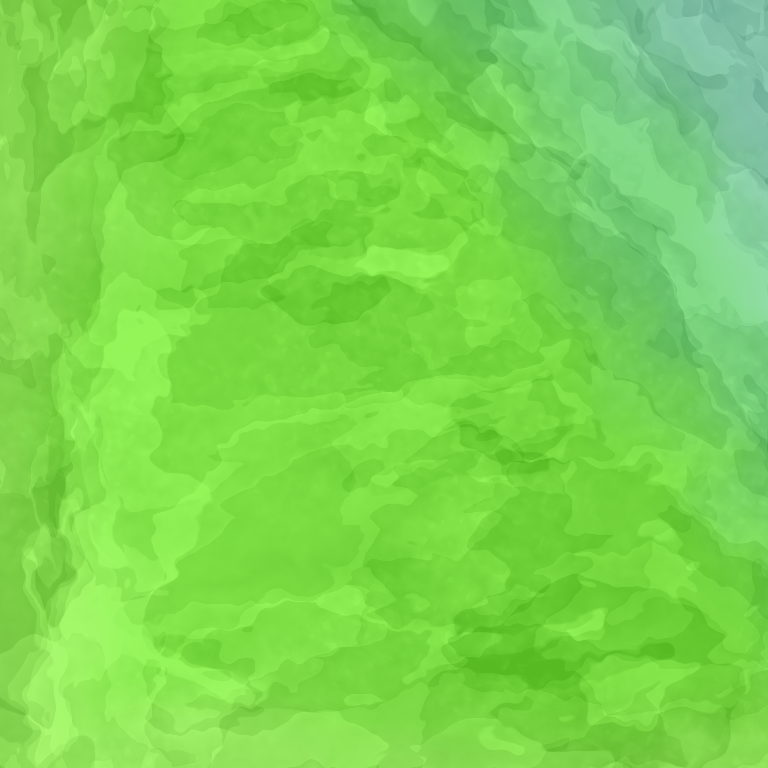
A WebGL 1 fragment shader for this background:

```glsl
precision highp float;
uniform vec2 u_resolution;

const vec3 GREEN = vec3(0.465, 0.850, 0.245);
const vec3 LIME = vec3(0.555, 0.865, 0.340);
const vec3 SEA_GREEN = vec3(0.400, 0.750, 0.425);
const vec3 TEAL = vec3(0.500, 0.755, 0.655);
const vec3 TONE_RANGE = vec3(0.105, 0.105, 0.095);

const float LEVEL_ANGLE = 0.15;
const float SLANT_ANGLE = -0.85;
const float UPRIGHT_ANGLE = -1.55;
const float STRETCH = 2.1;          // length of a patch against its width
const float WASH_EDGE = 0.007;
const float WASH_STRENGTH = 0.62;
const float STROKE_STRENGTH = 0.55;
const float GRAIN_STRENGTH = 0.38;
const int WASHES = 6;
const int STROKES = 12;

float hash(vec2 p) {
  vec3 q = fract(p.xyx * 0.1031);
  q += dot(q, q.yzx + 33.33);
  return fract((q.x + q.y) * q.z);
}

float noise(vec2 p) {
  vec2 cell = floor(p);
  vec2 f = fract(p);
  f = f * f * (3.0 - 2.0 * f);
  return mix(mix(hash(cell), hash(cell + vec2(1.0, 0.0)), f.x),
             mix(hash(cell + vec2(0.0, 1.0)), hash(cell + vec2(1.0)), f.x), f.y);
}

vec2 rotate(vec2 p, float angle) {
  float c = cos(angle);
  float s = sin(angle);
  return vec2(c * p.x + s * p.y, c * p.y - s * p.x);
}

float fbm(vec2 p) {
  float sum = 0.0;
  float weight = 0.53;
  for (int i = 0; i < 4; i++) {
    sum += weight * noise(p);
    p = rotate(p, 0.65) * 2.03 + 17.3;
    weight *= 0.5;
  }
  return sum;
}

// Regions where the brush runs on a slant (x) or upright (y).
vec2 brushRegions(vec2 p) {
  return vec2(smoothstep(0.95, 1.25, p.x + 0.7 * p.y),
              1.0 - smoothstep(0.08, 0.30, p.x));
}

float brushed(vec2 p, float angle, float scale, float seed) {
  return fbm(rotate(p, angle) * scale * vec2(1.0, STRETCH) + seed);
}

float brushField(vec2 p, vec2 region, float scale, float seed) {
  float field = mix(brushed(p, LEVEL_ANGLE, scale, seed),
                    brushed(p, SLANT_ANGLE, scale, seed), region.x);
  return mix(field, brushed(p, UPRIGHT_ANGLE, scale, seed), region.y);
}

// Overlapping washes: crisp on the rim, fading inwards.
float washTone(vec2 p) {
  vec2 region = brushRegions(p);
  float tone = 0.0;
  for (int i = 0; i < WASHES; i++) {
    float k = float(i);
    float side = 1.0 - 2.0 * mod(k, 2.0);
    float depth = brushField(p, region, 2.0 + 0.8 * k, 31.7 * k + 5.0) - 0.53;
    float cover = smoothstep(0.0, WASH_EDGE, depth);
    tone += side * cover * exp(-5.0 * max(depth, 0.0)) * (WASH_STRENGTH - 0.05 * k);
  }
  return tone;
}

// Scattered curved strokes that follow the brush direction.
float strokeTone(vec2 p) {
  float tone = 0.0;
  for (int i = 0; i < STROKES; i++) {
    float k = float(i);
    vec2 centre = vec2(fract(0.13 + k * 0.618), fract(0.37 + k * 0.755));
    vec2 region = brushRegions(centre);
    float angle = mix(mix(LEVEL_ANGLE, SLANT_ANGLE, region.x), UPRIGHT_ANGLE, region.y);
    vec2 q = rotate(p - centre, angle);
    q.y += (hash(vec2(k, 3.0)) - 0.5) * 4.0 * q.x * q.x;
    float reach = mix(0.05, 0.13, hash(vec2(k, 7.0)));
    float width = mix(0.010, 0.024, hash(vec2(k, 11.0)));
    float d = length(vec2(max(abs(q.x) - reach, 0.0), q.y)) - width;
    float side = hash(vec2(k, 19.0)) < 0.5 ? -1.0 : 1.0;
    float fade = mix(0.35, 1.0, smoothstep(-reach, reach, q.x));
    tone += side * fade * (1.0 - smoothstep(-0.002, 0.002, d));
  }
  return tone * STROKE_STRENGTH;
}

float terrace(float x) {
  return floor(x) + smoothstep(0.35, 0.65, fract(x));
}

// Small flat flakes with a few bright flecks.
float grainTone(vec2 p) {
  float wetness = smoothstep(0.35, 0.65, fbm(p * 5.0 + 80.0));
  float coarse = noise(p * 62.0 + 1.6 * noise(p * 35.0));
  float fine = noise(rotate(p, 0.7) * 115.0 + 9.0);
  float flakes = terrace((0.6 * coarse + 0.4 * fine) * 6.0) / 6.0 - 0.45;
  float flecks = smoothstep(0.74, 0.82, noise(rotate(p, 1.1) * 95.0 + 40.0));
  return GRAIN_STRENGTH * mix(0.5, 1.2, wetness) * flakes + 0.16 * flecks * wetness;
}

vec3 pigment(vec2 p) {
  vec2 bleed = p + 0.22 * (vec2(fbm(p * 4.0), fbm(p * 4.0 + 50.0)) - 0.5);
  float diagonal = bleed.x + 0.7 * bleed.y;
  float rim = 1.0 - smoothstep(0.0, 0.24, min(bleed.x, bleed.y + 0.06));
  vec3 color = mix(GREEN, LIME, rim);
  color = mix(color, SEA_GREEN, smoothstep(1.05, 1.38, diagonal));
  return mix(color, TEAL, smoothstep(1.36, 1.64, diagonal));
}

void main() {
  vec2 p = gl_FragCoord.xy / u_resolution;
  vec2 ragged = p
    + 0.022 * (vec2(noise(p * 20.0), noise(p * 20.0 + 60.0)) - 0.5)
    + 0.010 * (vec2(noise(p * 64.0), noise(p * 64.0 + 90.0)) - 0.5);
  float tone = washTone(ragged) + strokeTone(ragged) + grainTone(p);
  tone = clamp(tone, -1.15, 1.05);
  gl_FragColor = vec4(pigment(ragged) + tone * TONE_RANGE, 1.0);
}
```
